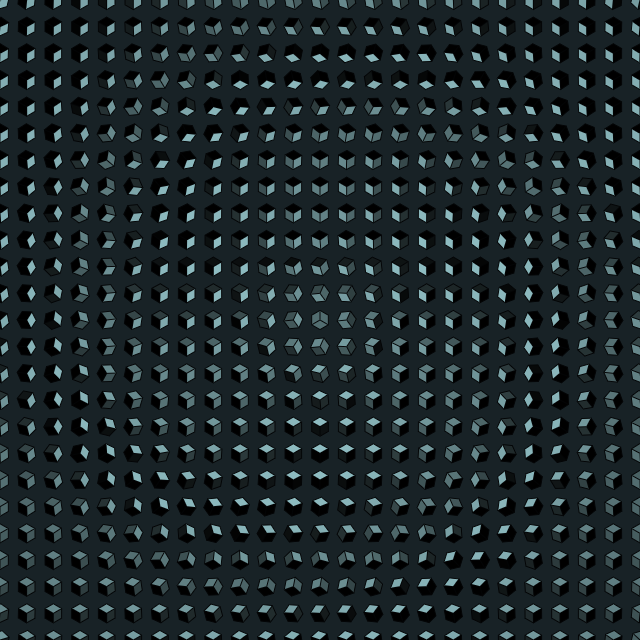
A Shadertoy shader for this pattern:

```glsl
// A 24 by 24 lattice of small outlined isometric cubes on dark slate.
// Each cube turns in steps with its distance from the middle, and its three
// faces are shaded by a point light that hovers over the centre.

const float CELLS = 24.0;
const float RADIUS = 0.36;   // cube centre to corner, in cells
const float TAU = 6.2831853;

// Signed distance to a hexagon with a corner pointing up.
float hexagon(vec2 p, float radius) {
    p = abs(p);
    return max(p.x, dot(p, vec2(0.5, 0.8660254))) - 0.8660254 * radius;
}

// Staircase turn: nearly still on each plateau, a third of a turn between them.
float turnAngle(float dist) {
    float phase = TAU * (dist / 0.4 - 0.5);
    return -(phase - sin(phase)) / 3.0;
}

// Coverage of a region whose signed distance is d.
float coverage(float d, float pixel) {
    return clamp(0.5 - d / pixel, 0.0, 1.0);
}

void mainImage(out vec4 fragColor, in vec2 fragCoord) {
    vec2 grid = CELLS * (fragCoord - 0.5 * iResolution.xy) / iResolution.y;
    float pixel = CELLS / iResolution.y;

    // Cube centre on the canvas and position within its cell
    vec2 id = floor(grid + 0.5);
    vec2 centre = id / CELLS;
    float angle = turnAngle(length(centre));
    float c = cos(angle), s = sin(angle);
    vec2 local = mat2(c, -s, s, c) * (grid - id);

    // Light direction, turned into the frame of the cube
    vec3 light = normalize(vec3(-centre, 0.15));
    light.xy = mat2(c, -s, s, c) * light.xy;

    // The face reaching furthest toward this point is the visible one
    float nearest = -10.0, second = -10.0, shade = 0.0;
    for (int i = 0; i < 3; i++) {
        float a = TAU * (0.25 + float(i) / 3.0);
        vec2 axis = vec2(cos(a), sin(a));
        float reach = dot(local, axis);
        if (reach > nearest) {
            second = nearest;
            nearest = reach;
            shade = max(dot(vec3(0.8165 * axis, 0.57735), light), 0.0);
        } else {
            second = max(second, reach);
        }
    }

    // Silhouette, and the seams between faces
    float body = hexagon(local, RADIUS);
    float seam = (nearest - second) / 1.7320508;
    float line = min(abs(body), max(seam, body)) - 0.018;

    vec3 color = vec3(0.095, 0.135, 0.15);
    color = mix(color, shade * vec3(0.56, 0.74, 0.76), coverage(body, pixel));
    color = mix(color, vec3(0.01, 0.015, 0.02), coverage(line, pixel));
    fragColor = vec4(color, 1.0);
}
```
